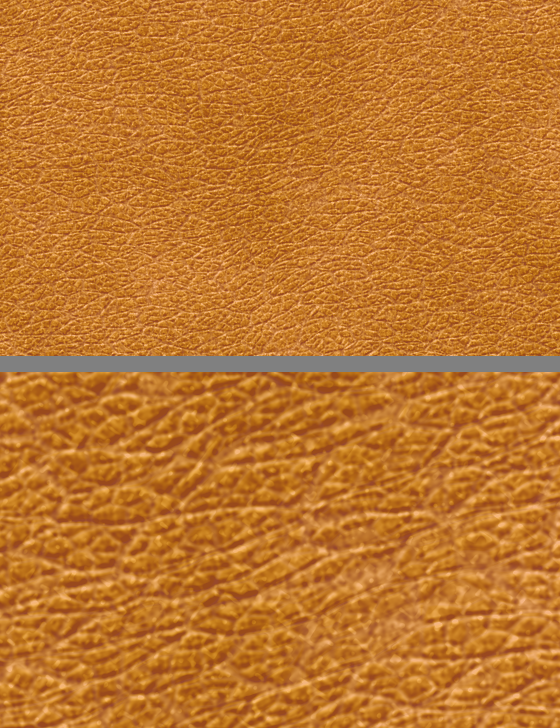
Top, the full canvas; bottom, a detail of the centre.
Give the GLSL for this texture, as a Shadertoy shader.

```glsl
// Tan leather: small flattened grains, long slanting creases and fine golden speckle.

vec2 hash2(vec2 p) {
    vec3 v = fract(p.xyx * vec3(0.1031, 0.1030, 0.0973));
    v += dot(v, v.yzx + 33.33);
    return fract((v.xx + v.yz) * v.zy);
}

float valueNoise(vec2 p) {
    vec2 cell = floor(p), f = fract(p);
    f = f * f * (3.0 - 2.0 * f);
    float low = mix(hash2(cell).x, hash2(cell + vec2(1, 0)).x, f.x);
    float high = mix(hash2(cell + vec2(0, 1)).x, hash2(cell + vec2(1, 1)).x, f.x);
    return mix(low, high, f.y);
}

// Noise on a turned lattice, so that no rows or columns show.
float turnedNoise(vec2 p) {
    return valueNoise(mat2(0.8, 0.6, -0.6, 0.8) * p);
}

// Gap between the nearest two cell centres: zero along the cell borders.
float cellGap(vec2 p) {
    vec2 cell = floor(p), f = fract(p);
    float nearest = 9.0, second = 9.0;
    for (int y = -1; y <= 1; y++) {
        for (int x = -1; x <= 1; x++) {
            vec2 offset = vec2(x, y);
            float d = length(offset + hash2(cell + offset) - f);
            second = min(second, max(nearest, d));
            nearest = min(nearest, d);
        }
    }
    return second - nearest;
}

// Bends the hide so that rows of grain slant and wander.
vec2 flow(vec2 p) {
    float bend = 0.08 * turnedNoise(p * 2.4 + 3.0) + 0.014 * turnedNoise(p * 13.0)
               + 0.004 * turnedNoise(p * 45.0);
    float sway = 0.025 * turnedNoise(p * 9.0 + 17.0);
    return vec2(p.x + 0.15 * p.y + sway, p.y - 0.19 * p.x + bend);
}

// Surface height (x) and closeness to a groove (y).
vec2 leather(vec2 p) {
    vec2 q = flow(p);
    float grainGap = cellGap(q * vec2(34.0, 60.0));
    float creaseGap = cellGap(q * vec2(9.0, 27.0) + 50.0);
    float grain = smoothstep(0.0, 0.42, grainGap);
    float crease = smoothstep(0.0, 0.17, creaseGap);
    float groove = max(0.75 * (1.0 - smoothstep(0.03, 0.25, grainGap)),
                       1.0 - smoothstep(0.02, 0.12, creaseGap));
    float height = 0.75 * grain * mix(0.5, 1.0, crease) + 0.6 * crease
                 + 0.5 * turnedNoise(p * 125.0 + 8.0);
    return vec2(height, groove);
}

void mainImage(out vec4 fragColor, in vec2 fragCoord) {
    vec2 p = fragCoord / iResolution.y;

    // Relief lit from above, slightly from the left
    vec2 toLight = 0.0027 * normalize(vec2(-0.3, 1.0));
    float relief = leather(p - toLight).x - leather(p + toLight).x;

    // Pale veins sit on the lit lip of each groove
    float vein = leather(p + 0.4 * toLight).y;

    // Fine speckle, golden dots and slow changes over the hide
    float speckle = turnedNoise(p * 230.0 + 5.0) - 0.5;
    float dots = smoothstep(0.62, 0.9, turnedNoise(p * 185.0 + 31.0));
    float patches = turnedNoise(p * 3.2 + 21.0) + 0.7 * turnedNoise(p * 9.0 + 60.0) - 0.85;

    float tone = 1.5 * relief + 2.3 * speckle + 1.1 * (dots - 0.16)
               + 0.8 * patches + 0.35 * (vein - 0.3) - 0.12;
    tone = clamp(tone, -2.1, 2.5);

    // Brown shadows through amber to pale highlights
    vec3 color = vec3(0.766, 0.480, 0.150) + tone * vec3(0.08, 0.094, 0.055);
    color.b += 0.025 * tone * tone;

    // Pinkish dust along the veins, gold on the grain tops
    color += (vein - 0.3) * vec3(-0.012, -0.004, 0.09);
    color += patches * vec3(0.0, -0.012, 0.03);

    fragColor = vec4(clamp(color, 0.0, 1.0), 1.0);
}
```
